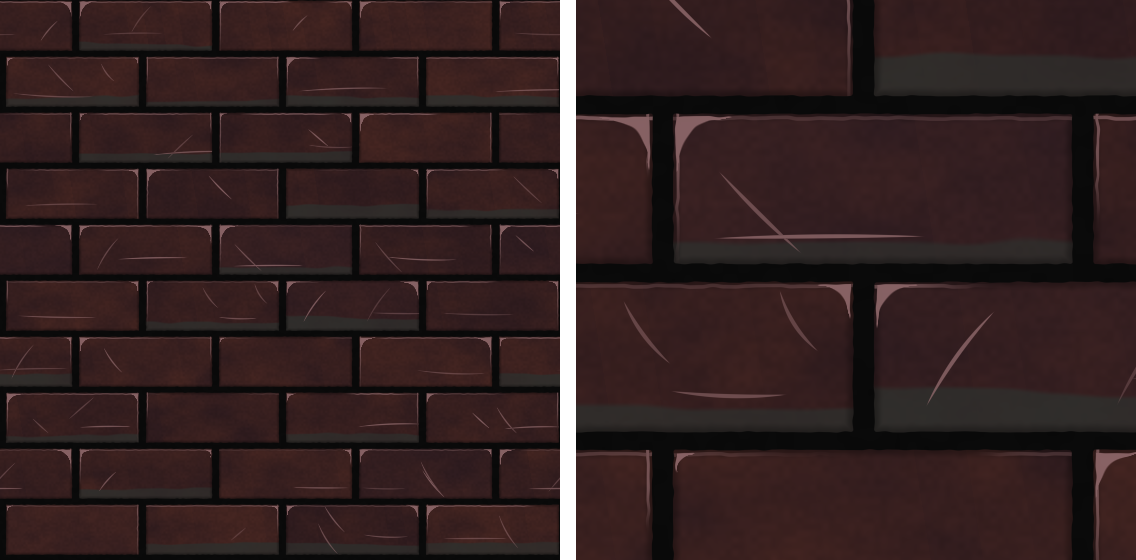
Left: the whole. Right: its middle third, enlarged.
Write a WebGL 2 fragment shader that draws this texture.

```glsl
#version 300 es
precision highp float;
// Dark red-brown brick wall in running bond, with chipped pale edges, scratches and mossy feet.
uniform vec2 u_resolution;
out vec4 fragColor;

float hash(vec2 p) {
  return fract(sin(dot(p, vec2(127.1, 311.7))) * 43758.5453);
}

float noise(vec2 p) {
  vec2 i = floor(p), f = fract(p);
  f = f * f * (3.0 - 2.0 * f);
  return mix(mix(hash(i), hash(i + vec2(1, 0)), f.x),
             mix(hash(i + vec2(0, 1)), hash(i + vec2(1, 1)), f.x), f.y);
}

float fbm(vec2 p) {
  float sum = 0.0, gain = 0.5;
  for (int i = 0; i < 4; i++) {
    sum += gain * noise(p);
    p = p * 2.1 + 7.3;
    gain *= 0.5;
  }
  return sum;
}

// Coverage of a shape from its signed distance
float fill(float d) {
  float px = 1.0 / min(u_resolution.x, u_resolution.y);
  return 1.0 - smoothstep(-0.7 * px, 0.7 * px, d);
}

// Slightly bent stroke that tapers to both ends
float scratch(vec2 q, vec2 centre, float angle, float halfLength, float bend) {
  float c = cos(angle), s = sin(angle);
  q = mat2(c, -s, s, c) * (q - centre);
  float t = q.x / halfLength;
  float taper = max(1.0 - t * t, 0.0);
  return fill(abs(q.y + bend * t * t) - 0.0012 * taper) * smoothstep(0.0, 0.25, taper);
}

// Pale wear along the top, the upper sides and the top corners
float edgeWear(vec2 q, vec2 halfSize, vec2 seed) {
  float rough = 0.0012 * (noise(q * 150.0 + seed * 9.0) - 0.5);
  float top = halfSize.y - q.y - 0.0025 + rough;
  float reach = noise(vec2(q.x * 14.0, 3.0) + seed * 5.0);
  float wear = fill(abs(top) - 0.0011) * smoothstep(0.25, 0.55, reach)
             * (0.25 + 0.6 * hash(seed + 1.7));
  for (float side = -1.0; side < 2.0; side += 2.0) {
    vec2 key = seed + side * 0.37;
    float inset = halfSize.x - side * q.x - 0.0025 + rough;
    float drop = halfSize.y - q.y;
    float fade = 1.0 - smoothstep(0.02, 0.1 * hash(key + 4.1) + 0.03, drop);
    wear = max(wear, fill(abs(inset) - 0.0009) * fade * 0.7 * step(0.5, hash(key + 2.3)));
    float size = (0.01 + 0.025 * hash(key + 5.9)) * step(0.4, hash(key + 8.2));
    float flare = sqrt(max(inset, 0.0)) + sqrt(max(top, 0.0)) - sqrt(size);
    float inside = fill(-min(inset, top) - 0.001);
    wear = max(wear, inside * (1.0 - smoothstep(-0.012, 0.0, flare)) * 0.9);
  }
  return wear;
}

float scratches(vec2 q, vec2 seed) {
  float marks = 0.0;
  for (float i = 0.0; i < 3.0; i++) {
    vec2 key = seed + i * 3.31;
    float pick = hash(key + 0.9), turn = hash(key + 6.4) - 0.5;
    bool flat_ = i < 1.0;
    vec2 centre = vec2(0.17 * (hash(key + 2.2) - 0.5),
                       flat_ ? -0.036 + 0.025 * pick : 0.04 * (hash(key + 3.8) - 0.5));
    float angle = flat_ ? 0.12 * turn : sign(turn) * (0.7 + 0.7 * abs(turn));
    float len = flat_ ? 0.035 + 0.05 * hash(key + 7.1) : 0.018 + 0.02 * hash(key + 7.1);
    float strength = step(flat_ ? 0.3 : 0.55, pick) * (0.35 + 0.5 * hash(key + 5.2));
    marks = max(marks, strength * scratch(q, centre, angle, len, 0.008 * turn));
  }
  return marks;
}

void main() {
  vec2 uv = gl_FragCoord.xy / u_resolution;

  // Four bricks across, ten courses, every other course shifted
  vec2 grid = uv * vec2(4, 10) - vec2(0.018, 0.042);
  grid.x -= 0.522 * mod(floor(grid.y), 2.0);
  vec2 seed = mod(floor(grid), vec2(4, 10)) + 1.3;
  vec2 q = (fract(grid) - 0.5) * vec2(0.25, 0.1);
  vec2 halfSize = vec2(0.1187, 0.0446);

  // Brick outline with a slightly ragged rim
  vec2 ragged = abs(q) - halfSize + 0.0015 + 0.001 * (noise(q * 190.0 + seed * 11.0) - 0.5);
  float brick = length(max(ragged, 0.0)) + min(max(ragged.x, ragged.y), 0.0) - 0.0015;

  // Painted body: broad stains, upright brush bands and fine grain
  float stain = fbm(q * vec2(18, 28) + seed * 13.0);
  float band = hash(vec2(floor(q.x * 32.0 + q.y * 5.0), 2.0) + seed);
  float tone = 0.5 + 1.3 * (stain - 0.47) + 0.22 * (band - 0.5) + 0.6 * (hash(seed + 0.4) - 0.5);
  vec3 colour = mix(vec3(0.18, 0.105, 0.115), vec3(0.26, 0.14, 0.125), clamp(tone, 0.0, 1.0));
  colour = mix(colour, vec3(0.17, 0.11, 0.14), 0.45 * smoothstep(0.65, 1.0, hash(seed + 9.6)));
  colour *= 0.95 + 0.1 * noise(q * 260.0 + seed);

  // Mossy foot with a slanted upper boundary
  float mossTop = -0.034 + 0.014 * hash(seed + 3.5) + 0.06 * (hash(seed + 6.1) - 0.5) * q.x
                + 0.005 * (noise(q * vec2(30, 60) + seed) - 0.5);
  float moss = step(0.45, hash(seed + 7.7)) * (1.0 - smoothstep(-0.002, 0.002, q.y - mossTop));
  colour = mix(colour, vec3(0.18, 0.185, 0.175), moss * (0.6 + 0.35 * stain));

  // Shaded rim, then pale wear
  colour *= 0.72 + 0.28 * smoothstep(0.0, 0.006, -brick);
  colour = mix(colour, vec3(0.56, 0.41, 0.42), max(edgeWear(q, halfSize, seed), scratches(q, seed)));

  vec3 mortar = vec3(0.037) + 0.008 * (noise(uv * 120.0) - 0.5);
  fragColor = vec4(mix(mortar, colour, fill(brick)), 1.0);
}
```
